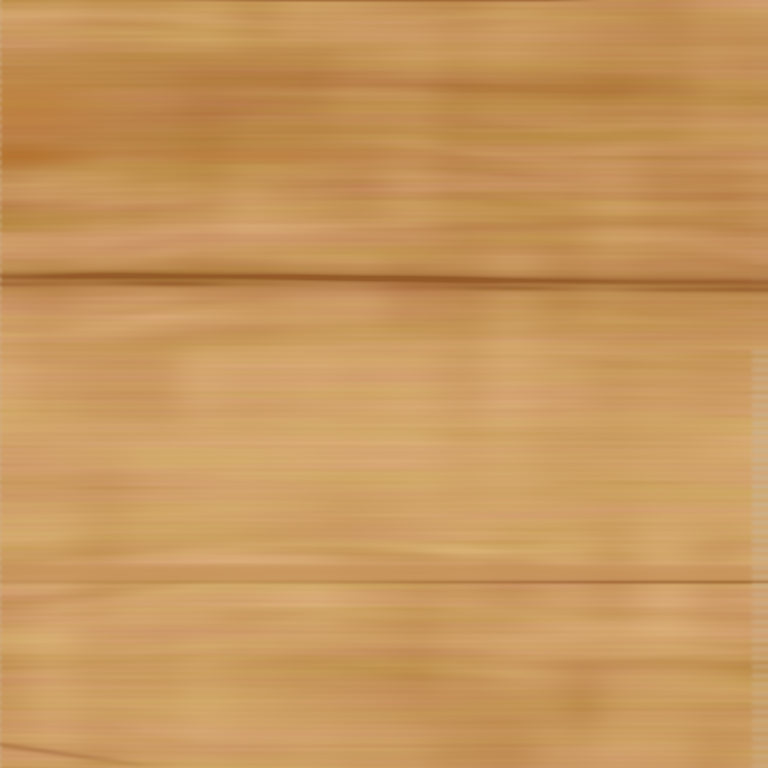
Write a three.js fragment shader that draws this texture.

```glsl
varying vec2 vUv;

const vec3 DARK_OAK = vec3(0.685, 0.460, 0.225);
const vec3 PALE_OAK = vec3(0.835, 0.660, 0.435);
const vec3 SEAM_BROWN = vec3(0.55, 0.32, 0.13);
const vec3 BAND_TAN = vec3(0.775, 0.570, 0.350);
const vec3 AMBER = vec3(0.70, 0.43, 0.15);
const vec3 EDGE_GREY = vec3(0.80, 0.69, 0.55);
const float UPPER_SEAM = 0.637;
const float LOWER_SEAM = 0.243;

float hash(vec2 p) {
  vec3 q = fract(vec3(p.xyx) * 0.1031);
  q += dot(q, q.yzx + 33.33);
  return fract((q.x + q.y) * q.z);
}

float noise(vec2 p) {
  vec2 i = floor(p);
  vec2 f = fract(p);
  f = f * f * (3.0 - 2.0 * f);
  float low = mix(hash(i), hash(i + vec2(1.0, 0.0)), f.x);
  float high = mix(hash(i + vec2(0.0, 1.0)), hash(i + 1.0), f.x);
  return mix(low, high, f.y);
}

// Noise centred on zero
float wave(vec2 p) {
  return noise(p) - 0.5;
}

// Soft elliptical stain
float stain(vec2 p, vec2 centre, vec2 radius) {
  vec2 d = (p - centre) / radius;
  return exp(-dot(d, d));
}

// Soft horizontal line
float streak(float y, float centre, float width) {
  float d = (y - centre) / width;
  return exp(-d * d);
}

// Average lightness of the three boards
float boardTone(float y) {
  float middle = mix(0.62, 0.84, smoothstep(0.61, 0.46, y));
  float tone = mix(0.75, middle, smoothstep(LOWER_SEAM - 0.004, LOWER_SEAM + 0.004, y));
  tone = mix(tone, 0.60, smoothstep(UPPER_SEAM - 0.01, UPPER_SEAM + 0.01, y));
  return tone - 0.14 * streak(y, 0.85, 0.065);
}

// Bent streaks, blocky patches and fine lines
float grain(vec2 p) {
  float bend = 0.045 * wave(p * vec2(2.5, 5.0)) + 0.012 * wave(p * vec2(8.0, 12.0));
  float y = p.y + bend;
  float calm = smoothstep(0.27, 0.34, p.y) * smoothstep(0.56, 0.50, p.y);
  calm = max(calm, smoothstep(0.14, 0.08, p.y));
  float streaks = 0.40 * wave(vec2(p.x * 3.0, y * 34.0))
                + 0.28 * wave(vec2(p.x * 5.0 + 9.0, y * 75.0));
  float patches = 0.26 * wave(p * vec2(15.0, 8.0) + 4.0)
                + 0.22 * wave(p * vec2(7.0, 14.0) + 21.0);
  float lines = 0.14 * wave(vec2(p.x * 6.0, p.y * 170.0))
              + 0.025 * sin(p.y * 804.0 + 3.0 * wave(p * 4.0));
  return streaks * mix(1.0, 0.35, calm) + patches + lines;
}

// Broken dark joint with a ragged halo
float upperSeam(vec2 p) {
  float y = p.y + 0.008 * (p.x - 0.5) + 0.005 * wave(vec2(p.x * 6.0, 3.0));
  float strength = 0.45 + 0.55 * noise(vec2(p.x * 7.0, 8.0));
  float core = streak(y, UPPER_SEAM, 0.0045) * strength;
  float under = streak(y, UPPER_SEAM - 0.010, 0.004) * noise(vec2(p.x * 9.0, 17.0));
  float halo = streak(y, UPPER_SEAM - 0.002, 0.017) * 0.32;
  return clamp(core + 0.6 * under + halo, 0.0, 1.0);
}

void main() {
  vec2 p = vUv;
  float tone = boardTone(p.y) + grain(p);

  // Broad stains and pale areas
  tone -= 0.28 * stain(p, vec2(0.60, 0.04), vec2(0.10, 0.10));
  tone -= 0.22 * stain(p, vec2(0.76, 0.09), vec2(0.035, 0.05));
  tone -= 0.20 * stain(p, vec2(0.86, 0.86), vec2(0.10, 0.04));
  tone += 0.15 * stain(p, vec2(0.55, 0.42), vec2(0.20, 0.10));
  vec3 color = mix(DARK_OAK, PALE_OAK, clamp(tone, -0.1, 1.1));

  // Drift between rosy and golden wood
  float hue = wave(p * vec2(4.0, 45.0) + 50.0) + 0.7 * wave(p * vec2(6.0, 140.0) + 80.0);
  color += hue * vec3(0.012, -0.018, 0.038);

  // Amber heartwood
  float amber = 0.50 * stain(p, vec2(0.02, 0.855), vec2(0.11, 0.045))
              + 0.60 * stain(p, vec2(0.03, 0.797), vec2(0.08, 0.012))
              + 0.35 * stain(p, vec2(0.34, 0.797), vec2(0.18, 0.010));
  color = mix(color, AMBER, clamp(amber, 0.0, 0.8));

  // Joints between boards
  color = mix(color, SEAM_BROWN, 0.85 * upperSeam(p));
  float band = smoothstep(0.241, 0.245, p.y) * smoothstep(0.268, 0.260, p.y);
  color = mix(color, BAND_TAN, 0.75 * band);
  float joint = streak(p.y, LOWER_SEAM - 0.001, 0.0025);
  color = mix(color, SEAM_BROWN, joint * mix(0.20, 0.60, smoothstep(0.2, 0.9, p.x)));
  float topGap = smoothstep(0.996, 1.0, p.y) * smoothstep(0.15, 0.4, p.x) * smoothstep(0.8, 0.7, p.x);
  color = mix(color, SEAM_BROWN, 0.6 * topGap);
  float corner = streak(p.y + 0.14 * p.x, 0.030, 0.004) * smoothstep(0.24, 0.05, p.x);
  color = mix(color, SEAM_BROWN, 0.35 * corner);

  // Worn, combed side edges
  float comb = 0.55 + 0.25 * sin(p.y * 536.0);
  float worn = smoothstep(0.974, 0.984, p.x) * mix(0.12, 1.0, smoothstep(0.55, 0.54, p.y));
  worn *= mix(0.6, 1.0, streak(p.y, 0.38, 0.12));
  worn = max(worn, 0.6 * smoothstep(0.005, 0.0, p.x));
  color = mix(color, EDGE_GREY, worn * comb);

  gl_FragColor = vec4(color, 1.0);
}
```
